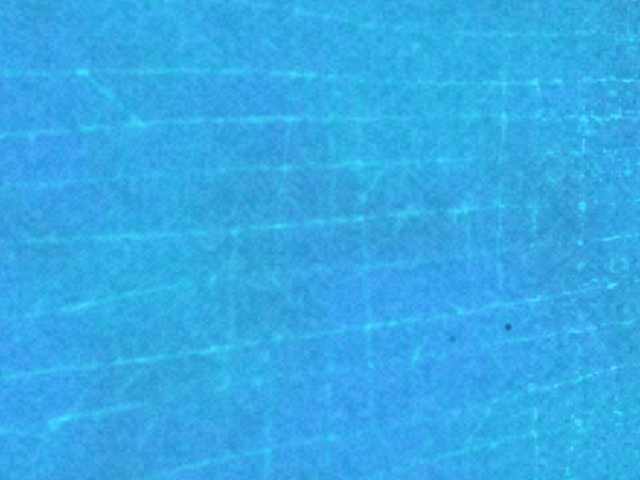
Write a Shadertoy shader that draws this texture.

```glsl
// Blue translucent sheet with a web of pale creases, soft at left, crisp at right.
// A fan of long creases, upright creases and many slanted scratches are summed
// as soft line profiles over slowly varying blue, then flecks and grain are added.

const vec3 AZURE = vec3(0.220, 0.640, 0.938);
const vec3 CYAN  = vec3(0.186, 0.682, 0.898);
const vec3 DUSK  = vec3(0.210, 0.615, 0.835);
const vec3 GLOW  = vec3(0.260, 0.860, 0.995);
const vec3 SPECK = vec3(0.080, 0.380, 0.600);

float hash(vec2 p) {
    return fract(sin(dot(p, vec2(127.1, 311.7))) * 43758.5453);
}

float noise(vec2 p) {
    vec2 i = floor(p), f = fract(p);
    f = f * f * (3.0 - 2.0 * f);
    return mix(mix(hash(i), hash(i + vec2(1, 0)), f.x),
               mix(hash(i + vec2(0, 1)), hash(i + vec2(1, 1)), f.x), f.y);
}

float fbm(vec2 p) {
    return 0.55 * noise(p) + 0.3 * noise(p * 2.1 + 7.3) + 0.15 * noise(p * 4.3 + 3.1);
}

// Bright core with a faint halo
float profile(float d, float width) {
    float q = d * d / (width * width);
    return 0.84 * exp(-q) + 0.16 * exp(-q * 0.12);
}

float segmentDistance(vec2 p, vec2 a, vec2 b) {
    vec2 pa = p - a, ba = b - a;
    return length(pa - ba * clamp(dot(pa, ba) / dot(ba, ba), 0.0, 1.0));
}

// Long creases: level at the top, rising to the right lower down
float fanCreases(vec2 p, float width, float jag) {
    float sum = 0.0;
    for (int i = 0; i < 10; i++) {
        float id = float(i);
        float level = -0.01 + 0.109 * id + 0.025 * (hash(vec2(id, 2.0)) - 0.5);
        float slope = mix(0.27, -0.07, level);
        float bend = 0.045 * (noise(vec2(p.x * 2.2, id * 9.1)) - 0.5);
        float d = p.y - level - slope * (p.x - 0.67) - bend - jag;
        float fade = smoothstep(0.1, 0.7, noise(vec2(p.x * 4.5 + id * 5.7, id * 3.3)));
        sum += profile(d, width) * mix(0.32, 0.82, fade);
    }
    return sum;
}

// Upright creases, broken along their length and denser to the right
float uprightCreases(vec2 p, float width, float jag) {
    float sum = 0.0;
    for (int i = 0; i < 11; i++) {
        float id = float(i);
        float place = 0.40 + 0.092 * id + 0.04 * (hash(vec2(id, 8.0)) - 0.5);
        float lean = 0.14 * (hash(vec2(id, 4.0)) - 0.3);
        float bend = 0.02 * (noise(vec2(p.y * 3.0, id * 6.3)) - 0.5);
        float d = p.x - place - lean * (p.y - 0.6) - bend - jag;
        float fade = smoothstep(0.3, 0.8, noise(vec2(p.y * 5.5 + id * 3.9, id * 7.7)));
        sum += profile(d, width) * mix(0.1, 0.62, fade);
    }
    return sum;
}

// Scratches of mixed length, most of them leaning steeply to the right
float scratches(vec2 p, float width, float jag) {
    float sum = 0.0;
    for (int i = 0; i < 72; i++) {
        float id = float(i);
        vec2 centre = vec2(1.36 * hash(vec2(id, 11.0)), hash(vec2(id, 23.0)));
        float angle = 0.75 + 0.5 * hash(vec2(id, 31.0));
        angle += step(0.74, hash(vec2(id, 37.0))) * 1.3;
        float reach = 0.03 + 0.13 * hash(vec2(id, 41.0));
        vec2 arm = reach * vec2(cos(angle), sin(angle));
        float d = segmentDistance(p, centre - arm, centre + arm) + jag;
        float fade = 1.0 - smoothstep(0.5, 1.0, length(p - centre) / reach);
        float strength = hash(vec2(id, 53.0));
        sum += profile(d, width) * fade * (0.2 + 0.5 * strength);
    }
    return sum;
}

// Sparse round flecks, one candidate per cell
float flecks(vec2 p, float scale, float share, float size) {
    vec2 cell = floor(p * scale);
    vec2 centre = 0.25 + 0.5 * vec2(hash(cell + 3.7), hash(cell + 9.2));
    float r = length(fract(p * scale) - centre) / size;
    return exp(-r * r) * step(1.0 - share, hash(cell + 17.0));
}

float darkSpot(vec2 p, vec2 centre) {
    return 1.0 - smoothstep(0.002, 0.011, length(p - centre));
}

void mainImage(out vec4 fragColor, in vec2 fragCoord) {
    vec2 p = fragCoord / iResolution.y;
    float crisp = smoothstep(0.7, 1.3, p.x);
    float width = mix(0.0064, 0.0036, crisp);

    // Slow drift of the blue
    float cyanShare = fbm(p * 2.6 + 4.0) + 0.28 * abs(p.x - 0.65) - 0.2 * (p.y - 0.4) * crisp;
    vec3 color = mix(AZURE, CYAN, smoothstep(0.38, 0.78, cyanShare));
    float duskShare = fbm(p * 3.6 + 19.0) + 0.25 * crisp * p.y;
    color = mix(color, DUSK, 0.75 * smoothstep(0.42, 0.8, duskShare));

    // Crease web, ragged and beaded, with knots where creases cross
    float rough = 0.006 + 0.005 * crisp;
    float fan = fanCreases(p, width, rough * (noise(p * 50.0) - 0.5));
    float upright = uprightCreases(p, width * 1.1, 1.6 * rough * (noise(p * 48.0 + 31.0) - 0.5));
    float slanted = scratches(p, width, rough * (noise(p * 40.0 + 63.0) - 0.5));
    float beads = 0.3 + 1.25 * noise(p * mix(45.0, 80.0, crisp));
    float web = (fan + upright * 0.8 + slanted * 0.75) * beads;
    float light = 0.5 * web + 0.55 * fan * upright + 0.3 * fan * slanted;
    light += 0.35 * flecks(p, 18.0, 0.14, 0.14);

    // Sharp glints and faint dark pits near the right edge
    float edge = smoothstep(0.92, 1.33, p.x);
    float glint = smoothstep(0.58, 0.85, noise(p * 120.0));
    float cluster = smoothstep(0.4, 0.75, noise(p * 14.0 + 5.0));
    light += edge * glint * (0.06 + 0.4 * cluster + 1.2 * min(fan + upright, 1.0));
    color = mix(color, GLOW, clamp(light, 0.0, 0.95));
    float pit = smoothstep(0.7, 0.98, noise(p * 105.0 + 77.0));
    color = mix(color, SPECK, 0.22 * edge * pit);

    // Two dark spots
    color = mix(color, SPECK, 0.85 * darkSpot(p, vec2(1.059, 0.318)));
    color = mix(color, SPECK, 0.45 * darkSpot(p, vec2(0.943, 0.293)));

    // Soft grain in brightness and hue
    float grain = 1.2 * noise(p * 165.0) + noise(p * 72.0 + 8.0) - 1.1;
    float tint = noise(p * 100.0 + 40.0) + 0.6 * noise(p * 40.0 + 90.0) - 0.8;
    color += 0.052 * grain + 0.055 * tint * vec3(0.7, -0.4, 0.5);
    fragColor = vec4(clamp(color, 0.0, 1.0), 1.0);
}
```
